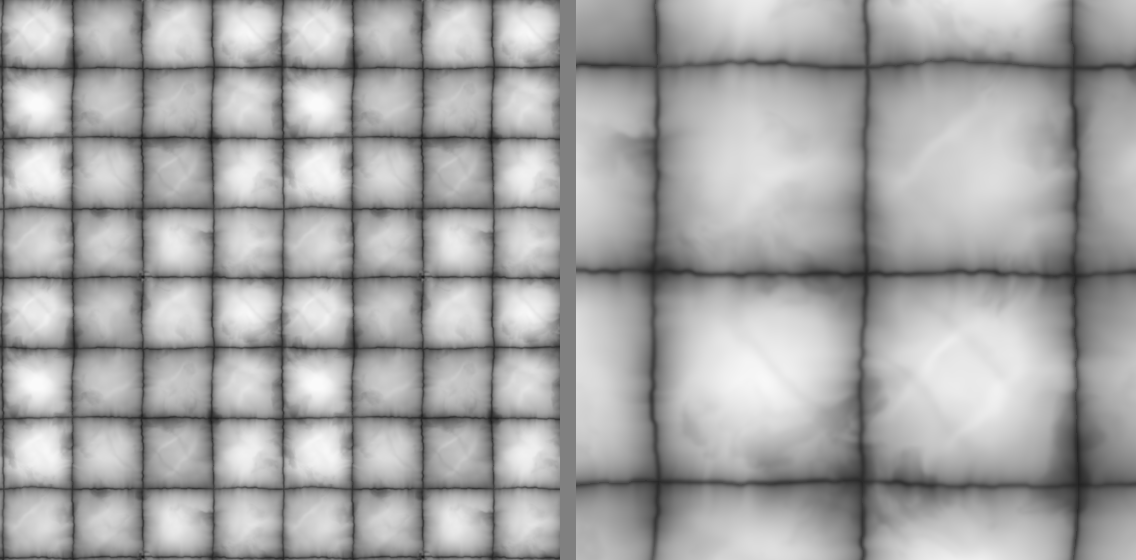
Left: the whole. Right: its middle third, enlarged.
Give the GLSL for this texture map, as a WebGL 2 fragment shader.

```glsl
#version 300 es
precision highp float;
// Height map of a quilted, padded cloth: 8 by 8 puffed squares between stitched seams.
// A block of 4 by 4 squares is laid twice each way; wrapping value noise bends the
// seams, gathers the cloth beside them and creases the padding.

uniform vec2 u_resolution;
out vec4 fragColor;

const float BLOCK = 4.0;          // squares per block side
const float BLOCKS = 2.0;         // blocks per canvas side
const vec2 SEAM_OFFSET = vec2(0.04, 0.03);
const float PUFF_POWER = 0.36;    // lower is flatter on top
const float SEAM_LEVEL = 0.22;    // height left where seams cross

// Padding height of each square, bottom row first
const mat4 FILL = mat4(
    0.89, 0.82, 0.90, 0.88,
    0.97, 0.83, 0.78, 0.93,
    0.96, 0.82, 0.82, 0.87,
    0.94, 0.79, 0.93, 0.92);

float hash(vec2 p) {
    vec3 q = fract(vec3(p.xyx) * vec3(0.1031, 0.1030, 0.0973));
    q += dot(q, q.yzx + 33.33);
    return fract((q.x + q.y) * q.z);
}

// Value noise over block coordinates; freq holds whole numbers, so it wraps
float noise(vec2 p, vec2 freq, float seed) {
    vec2 period = BLOCK * freq;
    vec2 g = p * freq;
    vec2 i = floor(g);
    vec2 f = g - i;
    f = f * f * f * (f * (f * 6.0 - 15.0) + 10.0);
    vec2 a = mod(i, period) + seed;
    vec2 b = mod(i + 1.0, period) + seed;
    return mix(mix(hash(a), hash(vec2(b.x, a.y)), f.x),
               mix(hash(vec2(a.x, b.y)), hash(b), f.x), f.y);
}

float fbm(vec2 p, vec2 freq, float seed) {
    float sum = 0.0;
    float weight = 0.5;
    for (int i = 0; i < 4; i++) {
        sum += weight * noise(p, freq, seed + 17.0 * float(i));
        freq *= 2.0;
        weight *= 0.5;
    }
    return sum / 0.9375;
}

// Soft rounded folds along the middle level of the noise
float folds(vec2 p, vec2 freq, float seed) {
    float n = noise(p, freq, seed) - 0.5;
    return exp(-45.0 * n * n);
}

// Distance to the nearest seam on each axis, rounded at the stitch
vec2 seamDistance(vec2 p) {
    vec2 u = fract(p);
    vec2 d = min(u, 1.0 - u);
    return sqrt(d * d + 0.00005);
}

// Drawn-in cloth: streaks across a seam that fade away from it
float gather(vec2 p, float d, vec2 across, float seed) {
    vec2 along = 1.0 - across;
    float fine = noise(p, across * 3.0 + along * 20.0, seed) - 0.5;
    float broad = noise(p, across * 2.0 + along * 6.0, seed + 31.0) - 0.5;
    return 0.17 * fine * exp(-d * 14.0) + 0.30 * broad * exp(-d * 6.0);
}

void main() {
    vec2 uv = gl_FragCoord.xy / u_resolution;
    vec2 p = fract(uv * BLOCKS) * BLOCK;

    // Seams wander slowly and jitter with the stitches
    vec2 sway = vec2(noise(p, vec2(1, 2), 3.0), noise(p, vec2(2, 1), 9.0)) - 0.5;
    vec2 jitter = vec2(noise(p, vec2(1, 20), 21.0), noise(p, vec2(20, 1), 27.0)) - 0.5;
    vec2 q = p - SEAM_OFFSET + 0.035 * sway + 0.013 * jitter;
    ivec2 square = ivec2(mod(floor(q), BLOCK));
    vec2 d = seamDistance(q);
    float nearest = min(d.x, d.y);

    // Puffed square
    vec2 dome = 4.0 * d * (1.0 - d);
    float puff = mix(SEAM_LEVEL, 1.0, pow(dome.x * dome.y, PUFF_POWER));
    float height = FILL[square.y][square.x] * puff;

    // Gathers, bent a little by a warp
    vec2 warp = vec2(fbm(p, vec2(2), 41.0), fbm(p, vec2(2), 47.0)) - 0.5;
    vec2 bent = p + 0.30 * warp;
    height *= 1.0 + gather(bent, d.x, vec2(1, 0), 53.0) + gather(bent, d.y, vec2(0, 1), 59.0);

    // Soft lumps and slanted creases in the padding
    float inside = smoothstep(0.02, 0.25, nearest);
    vec2 slant = vec2(bent.x + bent.y, bent.y - bent.x);
    height += 0.13 * puff * (fbm(bent, vec2(2), 67.0) - 0.5);
    height += inside * 0.035 * (folds(slant, vec2(1, 2), 73.0) - 0.5);
    height -= inside * 0.035 * (folds(slant, vec2(2, 1), 79.0) - 0.4);

    // Sunken patches beside some seams
    float sunk = smoothstep(0.56, 0.80, fbm(bent, vec2(3), 83.0));
    height *= 1.0 - 0.28 * sunk * exp(-nearest * 5.0);

    // Thin stitch line of uneven depth
    vec2 stitch = exp(-d * d / 0.0002);
    float depth = 0.12 + 0.30 * noise(p, vec2(5), 89.0);
    height *= 1.0 - depth * max(stitch.x, stitch.y);

    // Puckered knot at one crossing of the block
    vec2 fromKnot = mod(q - vec2(2.0, 0.0) + 0.5 * BLOCK, BLOCK) - 0.5 * BLOCK;
    float knot = 1.0 - smoothstep(0.02, 0.13, length(fromKnot));
    height += knot * 0.4 * (noise(p, vec2(24), 97.0) - 0.45);

    fragColor = vec4(vec3(clamp(height, 0.12, 0.98)), 1.0);
}
```
